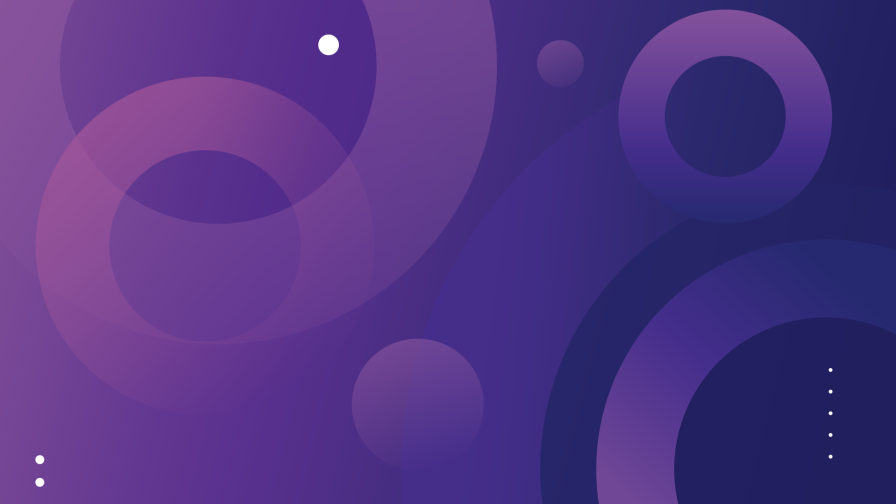
This background is drawn by a Shadertoy shader. Its source:

```glsl
const vec3 WHITE  = vec3(1.0);
const vec3 MAUVE  = vec3(0.55, 0.34, 0.62);
const vec3 PINK   = vec3(0.65, 0.34, 0.60);
const vec3 VIOLET = vec3(0.27, 0.18, 0.55);
const vec3 NAVY   = vec3(0.15, 0.16, 0.44);
const vec3 NIGHT  = vec3(0.13, 0.12, 0.37);

// Antialiased coverage of a disc
float disc(vec2 p, vec2 center, float radius, float px) {
    return smoothstep(0.5 * px, -0.5 * px, length(p - center) - radius);
}

// Antialiased coverage of a ring between two radii
float ring(vec2 p, vec2 center, float inner, float outer, float px) {
    return disc(p, center, outer, px) - disc(p, center, inner, px);
}

// Linear ramp from 0 at point a to 1 at point b
float ramp(vec2 p, vec2 a, vec2 b) {
    vec2 d = b - a;
    return clamp(dot(p - a, d) / dot(d, d), 0.0, 1.0);
}

// Three colour gradient with a movable middle stop
vec3 gradient3(vec3 a, vec3 b, vec3 c, float middle, float t) {
    return t < middle ? mix(a, b, t / middle)
                      : mix(b, c, (t - middle) / (1.0 - middle));
}

// Slanted backdrop, mauve at the left to night blue at the right
vec3 backdrop(vec2 p) {
    float t = p.x - 0.25 * p.y;
    vec3 col = mix(vec3(0.52, 0.32, 0.60), vec3(0.35, 0.19, 0.56), smoothstep(-0.4, 0.55, t));
    col = mix(col, vec3(0.17, 0.16, 0.43), smoothstep(0.35, 1.3, t));
    return mix(col, NIGHT, smoothstep(1.1, 1.7, t));
}

// Coverage of a vertical column of equal dots
float dotColumn(vec2 p, vec2 start, float spacing, int count, float radius, float px) {
    float cover = 0.0;
    for (int i = 0; i < count; i++) {
        cover = max(cover, disc(p, start + vec2(0.0, spacing * float(i)), radius, px));
    }
    return cover;
}

void mainImage(out vec4 fragColor, in vec2 fragCoord) {
    vec2 p = fragCoord / iResolution.y;
    float px = 1.5 / iResolution.y;
    vec3 col = backdrop(p);

    // Wide arcs around the lower right corner
    vec2 corner = vec2(1.639, 0.069);
    float arcFade = 0.85 * (1.0 - smoothstep(0.9, 1.4, p.x));
    col = mix(col, VIOLET, arcFade * ring(p, corner, 0.567, 0.843, px));
    col = mix(col, vec3(0.14, 0.14, 0.40), 0.7 * disc(p, corner, 0.567, px));
    vec3 cornerColor = gradient3(vec3(0.44, 0.28, 0.59), VIOLET, NAVY, 0.5,
                                 ramp(p, vec2(1.22, 0.03), vec2(1.62, 0.48)));
    col = mix(col, cornerColor, ring(p, corner, 0.301, 0.456, px));
    col = mix(col, NIGHT, 0.8 * disc(p, corner, 0.301, px));

    // Large translucent ring at the top left
    vec2 top = vec2(0.433, 0.870);
    float topFade = mix(0.16, 0.54, ramp(p, vec2(0.6, 0.33), vec2(0.7, 1.0)));
    col = mix(col, MAUVE, topFade * ring(p, top, 0.314, 0.553, px));
    float shade = mix(0.2, 0.55, ramp(p, vec2(0.15, 0.9), vec2(0.65, 0.75)));
    col = mix(col, vec3(0.29, 0.15, 0.53), shade * disc(p, top, 0.314, px));

    // Pink ring overlapping it
    float pinkFade = 0.68 * (1.0 - ramp(p, vec2(0.22, 0.76), vec2(0.50, 0.19)));
    pinkFade *= 1.0 - 0.6 * smoothstep(0.35, 0.75, p.x);
    col = mix(col, PINK, pinkFade * ring(p, vec2(0.407, 0.512), 0.190, 0.336, px));

    // Ring at the top right
    vec3 rightColor = gradient3(vec3(0.52, 0.32, 0.61), VIOLET, NAVY, 0.65,
                                ramp(p, vec2(1.44, 0.98), vec2(1.44, 0.56)));
    col = mix(col, rightColor, ring(p, vec2(1.439, 0.769), 0.120, 0.212, px));

    // Two soft bubbles
    float bubbleFade = 0.62 * (1.0 - ramp(p, vec2(0.80, 0.33), vec2(0.87, 0.07)));
    col = mix(col, MAUVE, bubbleFade * disc(p, vec2(0.829, 0.197), 0.131, px));
    float smallFade = mix(0.55, 0.12, ramp(p, vec2(1.10, 0.92), vec2(1.13, 0.83)));
    col = mix(col, MAUVE, smallFade * disc(p, vec2(1.112, 0.874), 0.0463, px));

    // White dots
    float dots = disc(p, vec2(0.652, 0.911), 0.0205, px);
    dots = max(dots, dotColumn(p, vec2(0.079, 0.043), 0.045, 2, 0.0088, px));
    dots = max(dots, dotColumn(p, vec2(1.648, 0.094), 0.043, 5, 0.0037, px));
    col = mix(col, WHITE, dots);

    fragColor = vec4(col, 1.0);
}
```
